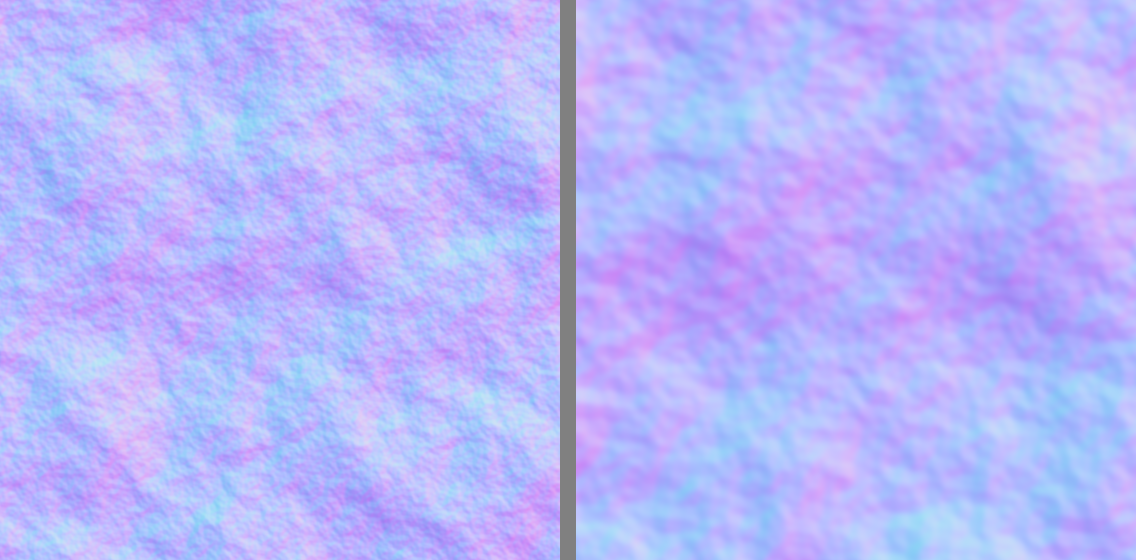
Left: the whole. Right: its middle third, enlarged.
Give the GLSL for this texture map, as a WebGL 2 fragment shader.

```glsl
#version 300 es
precision highp float;
// Pastel normal map of a rough, finely creased rock surface.

uniform vec2 u_resolution;
out vec4 outColor;

const int   OCTAVES      = 6;
const float BASE_CELLS   = 3.5;     // broadest bumps across the canvas
const float LACUNARITY   = 2.0;
const float GAIN         = 0.47;    // roughness of the fine grain
const float RELIEF       = 0.041;   // height of the broadest bumps
const float SLOPE_STEP   = 0.0015;  // sampling distance, softens the grain
const float OCTAVE_TURN  = 0.65;    // radians, hides the lattice
const vec2  OCTAVE_SHIFT = vec2(17.3, 9.1);
const float DISPLAY_GAMMA = 2.2;
const float TAU = 6.2831853;

float hash(vec2 cell) {
    return fract(sin(dot(cell, vec2(127.1, 311.7))) * 43758.5453);
}

// Dot product of a random unit gradient with the offset from its corner
float cornerValue(vec2 cell, vec2 corner, vec2 local) {
    float angle = TAU * hash(cell + corner);
    return dot(vec2(cos(angle), sin(angle)), local - corner);
}

float gradientNoise(vec2 p) {
    vec2 cell = floor(p);
    vec2 local = fract(p);
    vec2 blend = local * local * local * (local * (local * 6.0 - 15.0) + 10.0);
    float bottom = mix(cornerValue(cell, vec2(0, 0), local),
                       cornerValue(cell, vec2(1, 0), local), blend.x);
    float top = mix(cornerValue(cell, vec2(0, 1), local),
                    cornerValue(cell, vec2(1, 1), local), blend.x);
    return mix(bottom, top, blend.y);
}

// Rock height: octaves of noise, each turned against the last
float rockHeight(vec2 uv) {
    float c = cos(OCTAVE_TURN);
    float s = sin(OCTAVE_TURN);
    mat2 turn = mat2(c, s, -s, c);
    vec2 p = uv * BASE_CELLS + OCTAVE_SHIFT;
    float amplitude = RELIEF;
    float height = 0.0;
    for (int i = 0; i < OCTAVES; i++) {
        height += amplitude * gradientNoise(p);
        p = turn * p * LACUNARITY + OCTAVE_SHIFT;
        amplitude *= GAIN;
    }
    return height;
}

// Surface normal from central differences
vec3 rockNormal(vec2 uv) {
    vec2 e = vec2(SLOPE_STEP, 0.0);
    vec2 slope = vec2(rockHeight(uv + e.xy) - rockHeight(uv - e.xy),
                      rockHeight(uv + e.yx) - rockHeight(uv - e.yx));
    return normalize(vec3(-slope / (2.0 * SLOPE_STEP), 1.0));
}

void main() {
    vec2 uv = gl_FragCoord.xy / u_resolution;
    vec3 encoded = rockNormal(uv) * 0.5 + 0.5;
    outColor = vec4(pow(encoded, vec3(1.0 / DISPLAY_GAMMA)), 1.0);
}
```
